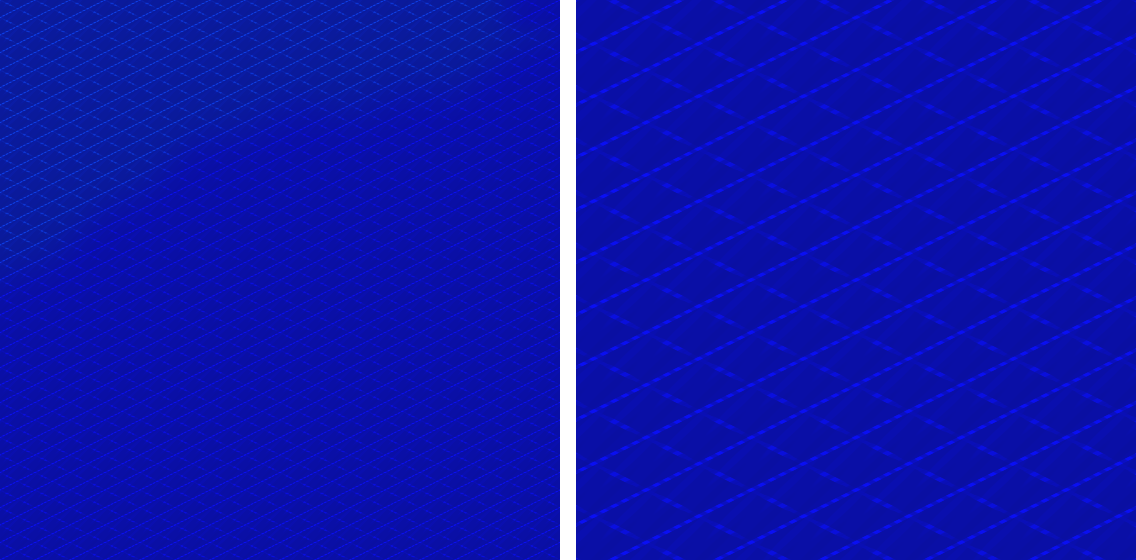
Left, the full canvas; right, a detail of the centre.
Give the GLSL for this pattern, as a WebGL 1 fragment shader.

```glsl
precision highp float;
// Deep blue weave of dotted 2:1 diamonds with a teal fade at the upper left.

#define CELLS vec2(16.0, 32.0)
#define LINE_HALF_WIDTH 0.001
#define DOTS_PER_EDGE 5.0
#define DASH_HALF_LENGTH 0.23
#define FADE_SOFTNESS 0.06
#define BASE vec3(0.04, 0.06, 0.65)
#define FACET vec3(0.04, 0.06, 0.69)
#define LINE vec3(0.04, 0.06, 0.98)
#define TEAL_BASE vec3(0.04, 0.10, 0.61)
#define TEAL_FACET vec3(0.04, 0.11, 0.65)
#define TEAL_LINE vec3(0.05, 0.26, 0.94)

const float TAU = 6.2831853;

uniform vec2 u_resolution;

// Distance to the nearest whole number.
float toInteger(float t) {
  return abs(fract(t + 0.5) - 0.5);
}

float stroke(float distance, float halfWidth, float pixel) {
  return 1.0 - smoothstep(halfWidth - 0.5 * pixel, halfWidth + 0.5 * pixel, distance);
}

// Beads along a line, with one bead on every crossing.
float beads(float along) {
  return smoothstep(-0.6, 0.5, cos(TAU * DOTS_PER_EDGE * along));
}

float hash(vec2 cell) {
  return fract(sin(dot(cell, vec2(12.99, 78.23))) * 4375.5);
}

// Wavering lower edge of the teal area, measured from the top.
float tealAmount(vec2 p) {
  float depth = 0.455 - 0.43 * p.x + 0.045 * cos(TAU * p.x / 0.82);
  depth += 0.008 * sin(31.0 * p.x + 9.0 * p.y);
  float amount = smoothstep(-FADE_SOFTNESS, FADE_SOFTNESS, depth - (1.0 - p.y));
  float corner = smoothstep(0.86, 0.95, p.x) * smoothstep(0.92, 0.97, p.y);
  return amount * (1.0 - corner);
}

void main() {
  vec2 p = gl_FragCoord.xy / u_resolution;
  float pixel = 1.0 / min(u_resolution.x, u_resolution.y);

  // Skewed axes: whole values of each lie on one family of lines.
  vec2 q = p * CELLS;
  float rise = q.x - q.y;
  float fall = q.x + q.y;
  float scale = length(CELLS);
  float tint = tealAmount(p);
  float variation = hash(floor(vec2(rise, fall)));

  // Slanted grain inside every diamond.
  float grain = sin(TAU * (3.0 * rise + fall)) + 0.7 * sin(TAU * rise);
  float facet = smoothstep(0.7, 1.2, grain) * (0.75 + 0.25 * variation);
  vec3 color = mix(mix(BASE, TEAL_BASE, tint), mix(FACET, TEAL_FACET, tint), facet);
  color.b -= 0.015 * smoothstep(0.6, 1.3, -grain);
  vec3 lineColor = mix(LINE, TEAL_LINE, tint);

  // Falling lines: nearly hidden, with a beaded dash at the middle of each edge.
  float fallDistance = toInteger(fall) / scale;
  float middle = abs(fract(rise) - 0.5);
  float dash = 1.0 - smoothstep(DASH_HALF_LENGTH - 0.05, DASH_HALF_LENGTH + 0.05, middle);
  float thin = stroke(fallDistance, LINE_HALF_WIDTH, pixel);
  float thick = stroke(fallDistance, 1.4 * LINE_HALF_WIDTH, pixel);
  float fallInk = mix(0.2 * thin, 0.65 * thick, dash) * mix(0.35, 1.0, beads(rise));
  color = mix(color, lineColor, fallInk);

  // Rising lines: bright, separate beads over a weaker thread.
  float riseLine = stroke(toInteger(rise) / scale, LINE_HALF_WIDTH, pixel);
  float riseInk = riseLine * mix(0.35, 0.95, beads(fall)) * (0.9 + 0.1 * variation);
  color = mix(color, lineColor, riseInk);

  gl_FragColor = vec4(color, 1.0);
}
```
